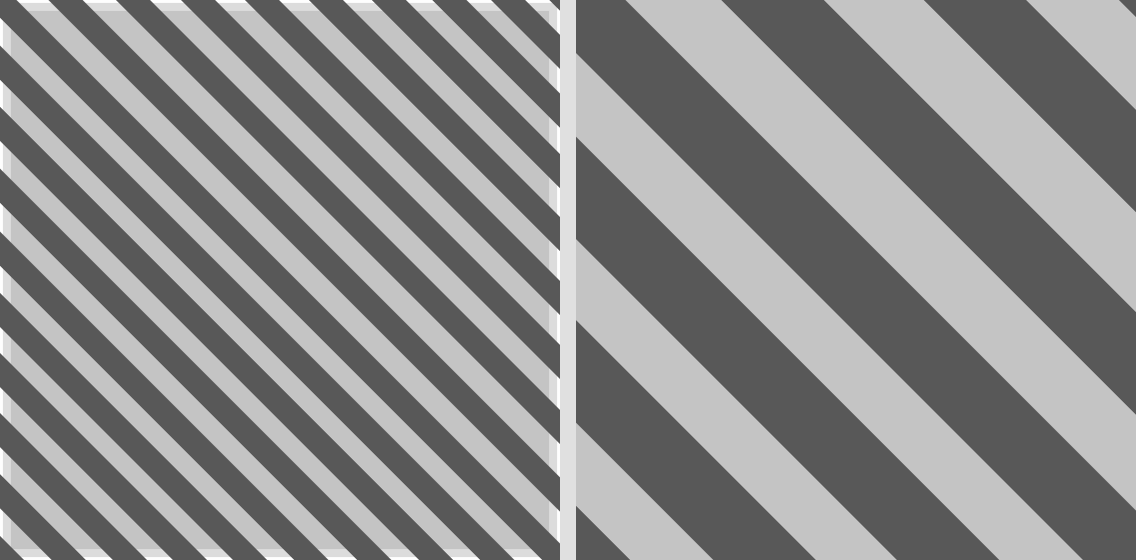
Left, the full canvas; right, a detail of the centre.
Reproduce this pattern procedurally as a WebGL 1 fragment shader.

```glsl
precision highp float;
// Dark diagonal stripes over a light grey panel with a pale frame and white rim.
// Stripes sit on an even pitch, drift slightly by index, and are drawn as
// distances along the diagonal; the panel is a distance to the canvas edge.

uniform vec2 u_resolution;

// Centre of a stripe on the x + y - 1 axis: even pitch plus an uneven drift.
float stripeCentre(float i) {
  float bulge = max(0.028 - 0.00111 * (i - 5.5) * (i - 5.5), 0.0);
  float squeeze = 0.00234 * max(-4.0 - i, 0.0);
  float ripple = 0.0013 * cos(1.4 * (i - 1.8));
  return 0.1109 * i + bulge + squeeze + ripple;
}

// Soft step one pixel wide.
float edgeStep(float edge, float value, float pixel) {
  return clamp((value - edge) / pixel + 0.5, 0.0, 1.0);
}

void main() {
  vec2 uv = gl_FragCoord.xy / u_resolution;
  float pixel = 1.0 / min(u_resolution.x, u_resolution.y);

  // Nested panel: white rim, pale frame, grey centre
  vec2 inset = min(uv, 1.0 - uv);
  float border = min(inset.x, inset.y);
  vec3 color = vec3(0.995);
  color = mix(color, vec3(0.863), edgeStep(0.0052, border, pixel));
  color = mix(color, vec3(0.767), edgeStep(0.0195, border, pixel));

  // Nineteen stripes running down to the right
  float diagonal = uv.x + uv.y - 1.0;
  float nearest = 1.0;
  for (int n = -9; n <= 9; n++) {
    nearest = min(nearest, abs(diagonal - stripeCentre(float(n))));
  }
  float stripe = 1.0 - edgeStep(0.0305, nearest, 1.4 * pixel);
  color = mix(color, vec3(0.345), stripe);

  gl_FragColor = vec4(color, 1.0);
}
```
